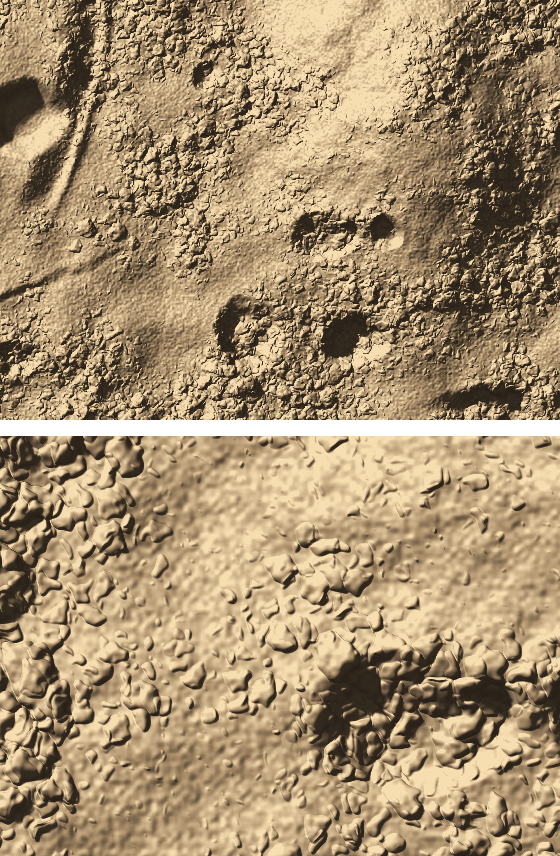
Top: the whole. Bottom: its middle third, enlarged.
Write a Shadertoy shader that draws this texture.

```glsl
// Crumbly beach sand with a mound, footprints and a groove, under a low sun from the upper left.
#define SUN_DIR vec2(-0.75, 0.66)
#define SUN_SLOPE 0.60
#define SUN_GAIN 1.06
#define SKY_LIGHT 0.075
#define CRUMB_SIZE 0.027
#define CRUMB_RELIEF 0.62
#define GRAIN_FREQ 200.0
#define GRAIN_RELIEF 0.0014
#define SHADOW_REACH 0.18
#define SHADOW_STEPS 20

const vec3 SHADE = vec3(0.10, 0.08, 0.06);
const vec3 SAND = vec3(0.65, 0.54, 0.40);
const vec3 GLINT = vec3(0.97, 0.87, 0.69);

// Footprints and hollows: centre, radii
const vec4 PITS[8] = vec4[8](
    vec4(0.59, 0.20, 0.080, 0.095), vec4(0.85, 0.19, 0.090, 0.080),
    vec4(0.77, 0.44, 0.090, 0.055), vec4(0.91, 0.44, 0.050, 0.045),
    vec4(1.17, 0.02, 0.150, 0.080), vec4(0.06, 0.72, 0.120, 0.095),
    vec4(0.49, 0.82, 0.040, 0.040), vec4(0.04, 0.14, 0.070, 0.045));

vec2 hash22(vec2 p) {
    vec3 q = fract(p.xyx * vec3(0.1031, 0.1030, 0.0973));
    q += dot(q, q.yzx + 33.33);
    return fract((q.xx + q.yz) * q.zy);
}

float noise(vec2 p) {
    vec2 i = floor(p), f = fract(p);
    f = f * f * (3.0 - 2.0 * f);
    return mix(mix(hash22(i).x, hash22(i + vec2(1, 0)).x, f.x),
               mix(hash22(i + vec2(0, 1)).x, hash22(i + vec2(1, 1)).x, f.x), f.y);
}

vec2 wobble(vec2 p) {
    return vec2(noise(p), noise(p + 40.0)) - 0.5;
}

float bump(vec2 p, vec2 centre, vec2 radii) {
    vec2 d = (p - centre) / radii;
    return exp(-dot(d, d));
}

// Scattered soft-edged crumbs, one per cell, highest wins
float crumbs(vec2 p, float cell, float amount) {
    p /= cell;
    vec2 id = floor(p);
    float top = 0.0;
    for (int y = -1; y <= 1; y++)
    for (int x = -1; x <= 1; x++) {
        vec2 c = id + vec2(x, y);
        vec2 rnd = hash22(c);
        float r = amount * mix(0.15, 0.8, fract(rnd.x * 7.3 + rnd.y * 5.1));
        vec2 d = p - c - rnd;
        top = max(top, r * r - dot(d, d));
    }
    return top / sqrt(top + 0.05) * cell * CRUMB_RELIEF;
}

// Mound, bank with groove, ledge, hollows and gentle undulation
float land(vec2 p) {
    vec2 w = p + 0.03 * wobble(p * 14.0) + 0.010 * wobble(p * 45.0);
    float h = 0.042 * noise(p * 5.0) + 0.017 * noise(p * 13.0 + 7.0);
    h += 0.195 * bump(w, vec2(1.00, 0.71), vec2(0.28, 0.40));

    float groove = p.x - 0.235 + 0.5 * (1.0 - p.y) * (1.0 - p.y) + 0.4 * (w.x - p.x);
    float bank = 0.045 * (1.0 - smoothstep(-0.09, 0.0, groove));
    float ridge = 0.010 * exp(-pow((groove - 0.016) / 0.014, 2.0));
    h += (bank + ridge) * smoothstep(0.42, 0.60, p.y);

    float ledge = w.y - 0.28 - 0.45 * w.x;
    h += 0.013 * smoothstep(-0.015, 0.015, ledge) * exp(-6.0 * max(ledge, 0.0))
       * (1.0 - smoothstep(0.18, 0.34, p.x));

    for (int i = 0; i < 8; i++) {
        vec4 pit = PITS[i];
        float d = length((w - pit.xy) / pit.zw);
        h -= 0.62 * min(pit.z, pit.w) * (1.0 - smoothstep(0.4, 1.0, d));
    }
    return h;
}

float height(vec2 p) {
    float smoothed = bump(p, vec2(0.20, 0.28), vec2(0.19, 0.10))
                   + bump(p, vec2(0.87, 0.88), vec2(0.22, 0.14))
                   + bump(p, vec2(0.04, 0.80), vec2(0.11, 0.24))
                   + bump(p, vec2(1.00, 0.12), vec2(0.14, 0.12));
    float patches = 0.6 * noise(p * 5.0 + 20.0) + 0.4 * noise(p * 13.0 + 30.0);
    float rough = clamp(1.1 * smoothstep(0.15, 0.75, patches) + 0.15 - 0.75 * smoothed, 0.12, 1.1);
    float clods = bump(p, vec2(0.57, 0.10), vec2(0.10, 0.07))
                + bump(p, vec2(0.25, 0.46), vec2(0.12, 0.08));
    vec2 q = p + 0.012 * wobble(p * 65.0) + 0.006 * wobble(p * 140.0);
    return land(p) + 0.009 * rough * noise(p * 31.0)
         + crumbs(q, 2.0 * CRUMB_SIZE, 0.75 * clods)
         + crumbs(q + 3.0, CRUMB_SIZE, rough)
         + crumbs(q + 5.0, 0.52 * CRUMB_SIZE, 0.9 * rough);
}

float grainy(vec2 p) {
    return height(p) + GRAIN_RELIEF * (noise(p * GRAIN_FREQ) + noise(p * GRAIN_FREQ * 0.53 + 11.0));
}

// Cast shadow: walk towards the sun with growing steps
float sunlight(vec2 p, float z) {
    float blocked = 0.0;
    for (int i = 1; i <= SHADOW_STEPS; i++) {
        float s = float(i) / float(SHADOW_STEPS);
        float t = SHADOW_REACH * s * s;
        float over = height(p + SUN_DIR * t) - z - SUN_SLOPE * t;
        blocked = max(blocked, over / (0.0028 + 0.08 * t));
    }
    return 1.0 - smoothstep(0.0, 1.0, blocked);
}

void mainImage(out vec4 fragColor, in vec2 fragCoord) {
    vec2 p = fragCoord / iResolution.y;

    // Surface normal and sun
    float e = 0.0016, z = grainy(p);
    vec2 slope = vec2(grainy(p + vec2(e, 0)) - z, grainy(p + vec2(0, e)) - z) / e;
    vec3 normal = normalize(vec3(-slope, 1.0));
    float facing = max(dot(normal, normalize(vec3(SUN_DIR, SUN_SLOPE))), 0.0);
    float tone = SUN_GAIN * facing * sunlight(p, z) + SKY_LIGHT * (0.5 + normal.z);

    // Grain brightness and tone to colour
    tone *= 0.84 + 0.32 * noise(p * GRAIN_FREQ * 1.2 + 60.0);
    vec3 color = mix(SHADE, SAND, clamp(tone / 0.57, 0.0, 1.0));
    color = mix(color, GLINT, clamp((tone - 0.57) / 0.43, 0.0, 1.0));
    fragColor = vec4(color, 1.0);
}
```
